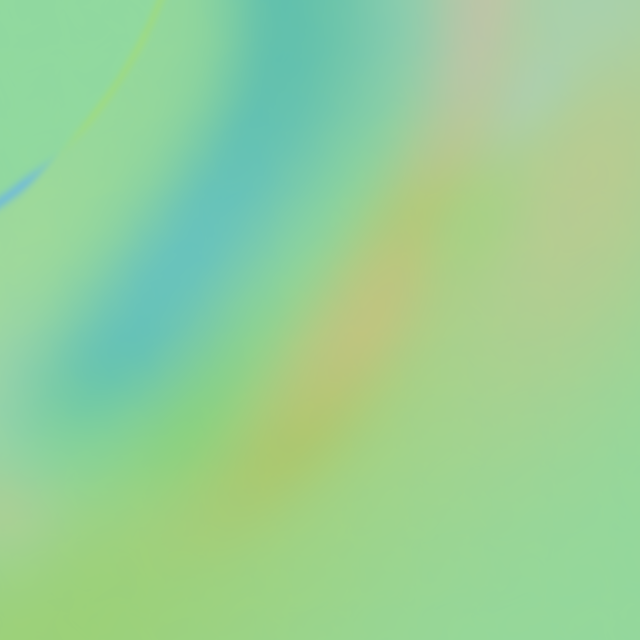
Reproduce this background procedurally as a WebGL 1 fragment shader.

```glsl
precision highp float;
// Soft pastel backdrop: a teal ribbon and a sandy ridge sweep diagonally over
// mint green, joined by broad elliptical glows and a thin arc at upper left.
// Ribbons are Gaussian profiles around curves; layered sines add faint mottling.

uniform vec2 u_resolution;

const vec3 MINT = vec3(0.58, 0.845, 0.61);
const vec3 LEAF = vec3(0.61, 0.815, 0.46);
const vec3 MEADOW = vec3(0.645, 0.825, 0.515);
const vec3 SAND = vec3(0.725, 0.795, 0.57);
const vec3 MIST = vec3(0.67, 0.815, 0.70);
const vec3 PALE = vec3(0.63, 0.835, 0.67);
const vec3 OLIVE = vec3(0.68, 0.775, 0.42);
const vec3 CLAY = vec3(0.76, 0.765, 0.50);
const vec3 BLUSH = vec3(0.775, 0.765, 0.655);
const vec3 JADE = vec3(0.385, 0.755, 0.675);
const vec3 LAGOON = vec3(0.41, 0.765, 0.735);
const vec3 LIME = vec3(0.64, 0.86, 0.46);
const vec3 SKY = vec3(0.45, 0.74, 0.84);

float bell(float x, float width) {
  float t = x / width;
  return exp(-t * t);
}

// Elliptical glow; the first radius lies along the given angle.
vec3 glow(vec3 base, vec2 p, vec2 center, vec2 radii, float angle, vec3 tint, float strength) {
  vec2 d = p - center;
  float c = cos(angle), s = sin(angle);
  vec2 q = vec2(c * d.x + s * d.y, c * d.y - s * d.x) / radii;
  return mix(base, tint, strength * exp(-dot(q, q)));
}

// Broad green and warm fields behind the ribbons.
vec3 fields(vec2 p) {
  vec3 col = MINT;
  col = glow(col, p, vec2(0.52, 0.38), vec2(0.55, 0.26), 0.85, MEADOW, 0.9);
  col = glow(col, p, vec2(0.03, 0.02), vec2(0.42, 0.22), 0.15, LEAF, 0.95);
  col = glow(col, p, vec2(0.92, 0.72), vec2(0.36, 0.18), 1.2, SAND, 0.95);
  col = glow(col, p, vec2(0.92, 1.0), vec2(0.17, 0.12), 0.0, MIST, 0.7);
  col = glow(col, p, vec2(0.83, 0.86), vec2(0.12, 0.06), 0.9, MIST, 0.75);
  col = glow(col, p, vec2(0.0, 0.36), vec2(0.22, 0.10), 1.57, PALE, 0.9);
  col = glow(col, p, vec2(0.0, 0.21), vec2(0.09, 0.07), 0.0, SAND, 0.5);
  return col;
}

// Warm ridge, changing from olive through clay to blush as it climbs.
vec3 ridge(vec3 base, vec2 p) {
  float center = 0.20 + 0.96 * p.y - 0.41 * p.y * p.y;
  float x = p.x - center;
  float width = x < 0.0 ? 0.13 : mix(0.11, 0.075, p.y);
  vec3 tint = mix(OLIVE, CLAY, smoothstep(0.26, 0.50, p.y));
  tint = mix(tint, vec3(0.72, 0.78, 0.47), bell(p.y - 0.67, 0.08));
  tint = mix(tint, BLUSH, smoothstep(0.66, 0.90, p.y));
  float strength = 0.9 * smoothstep(0.04, 0.34, p.y);
  strength *= 1.0 - 0.2 * bell(p.y - 0.80, 0.10);
  return mix(base, tint, strength * bell(x, width));
}

// Teal ribbon with a green fringe on its lower right side.
vec3 ribbon(vec3 base, vec2 p) {
  float center = 0.095 + 0.345 * smoothstep(0.17, 0.97, p.y);
  float x = p.x - center;
  float rise = smoothstep(0.45, 0.95, p.y);
  float width = x < 0.0 ? mix(0.135, 0.095, rise) : mix(0.145, 0.18, rise);
  float fade = smoothstep(0.14, 0.46, p.y);
  vec3 fringe = mix(vec3(0.53, 0.82, 0.45), vec3(0.57, 0.85, 0.60), smoothstep(0.25, 0.65, p.y));
  fringe = mix(fringe, vec3(0.60, 0.825, 0.71), smoothstep(0.7, 1.0, p.y));
  vec3 col = mix(base, fringe, 0.7 * smoothstep(0.16, 0.36, p.y) * bell(x - 0.16, 0.09));
  vec3 teal = mix(JADE, LAGOON, bell(p.y - 0.6, 0.2));
  teal = mix(vec3(0.46, 0.82, 0.61), teal, smoothstep(0.22, 0.48, p.y));
  return mix(col, teal, fade * bell(x, width));
}

// Calm disc whose rim turns from sky blue to lime.
vec3 disc(vec3 base, vec2 p) {
  float d = length(p - vec2(-0.39, 1.251)) - 0.688;
  vec3 col = mix(base, vec3(0.565, 0.85, 0.625), 0.85 * smoothstep(0.008, -0.008, d));
  float blue = 1.0 - smoothstep(0.03, 0.10, p.x);
  float lime = smoothstep(0.08, 0.15, p.x);
  col = mix(col, LIME, 0.5 * lime * bell(d, 0.008));
  return mix(col, SKY, 0.85 * blue * bell(d, mix(0.006, 0.010, blue)));
}

// Faint uneven texture from warped sine waves.
float mottle(vec2 p) {
  float sum = 0.0;
  float amplitude = 0.5;
  for (int i = 0; i < 4; i++) {
    p = mat2(0.8, 0.6, -0.6, 0.8) * p + 0.6 * sin(p.yx * 1.3);
    sum += amplitude * sin(p.x) * sin(p.y);
    p *= 1.7;
    amplitude *= 0.75;
  }
  return sum;
}

void main() {
  vec2 p = gl_FragCoord.xy / u_resolution;
  vec3 col = ridge(fields(p), p);
  col = glow(col, p, vec2(0.74, 0.64), vec2(0.10, 0.06), 1.0, MEADOW, 0.6);
  col = ribbon(col, p);
  col = glow(col, p, vec2(0.02, 0.62), vec2(0.20, 0.09), 0.9, vec3(0.64, 0.855, 0.60), 0.6);
  col = disc(col, p);
  col += 0.004 * mottle(p * 45.0) * vec3(1.0, 0.5, -0.8);
  gl_FragColor = vec4(col, 1.0);
}
```
